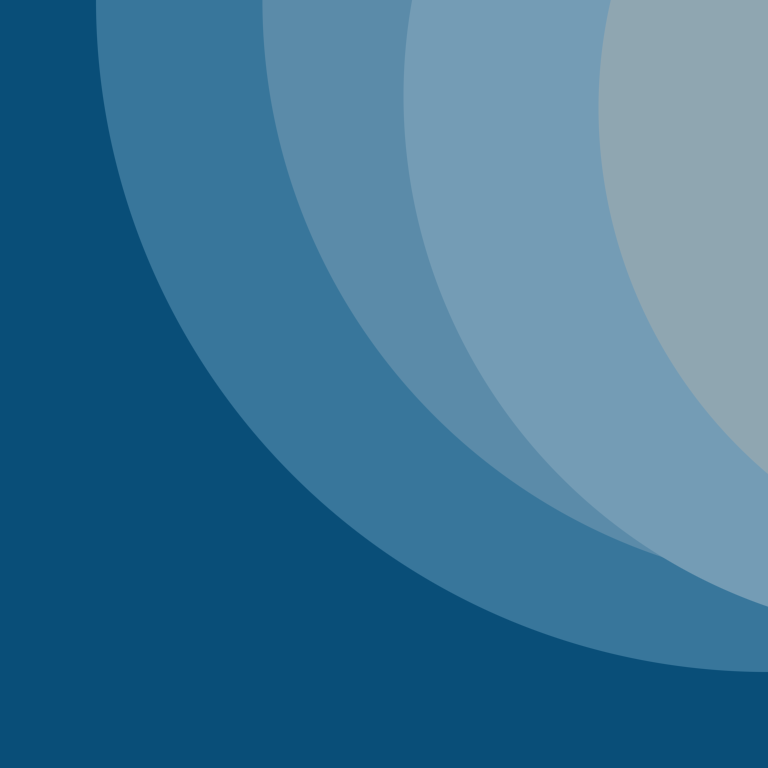
Reproduce this background procedurally as a Shadertoy shader.

```glsl
// Flat layered discs rising from the upper right corner over deep blue.
// Each disc is a circle distance function with a one-pixel smooth edge,
// painted from the largest and darkest to the smallest and palest.

const vec3 DEEP_BLUE  = vec3(0.035, 0.306, 0.471);
const vec3 OCEAN_BLUE = vec3(0.220, 0.463, 0.608);
const vec3 SLATE_BLUE = vec3(0.357, 0.545, 0.663);
const vec3 PALE_BLUE  = vec3(0.455, 0.612, 0.710);
const vec3 MIST_GREY  = vec3(0.561, 0.651, 0.696);

// Signed distance to a circle, negative inside
float circleDistance(vec2 point, vec2 center, float radius) {
    return length(point - center) - radius;
}

// Paints a disc over the base colour, blending across one pixel
vec3 paintDisc(vec3 base, vec3 tint, vec2 point, vec2 center, float radius, float pixel) {
    float edge = circleDistance(point, center, radius);
    float coverage = 1.0 - smoothstep(-0.75 * pixel, 0.75 * pixel, edge);
    return mix(base, tint, coverage);
}

void mainImage(out vec4 fragColor, in vec2 fragCoord) {
    vec2 point = fragCoord / iResolution.xy;
    float pixel = 1.0 / min(iResolution.x, iResolution.y);

    // Discs from back to front
    vec3 color = DEEP_BLUE;
    color = paintDisc(color, OCEAN_BLUE, point, vec2(1.0, 1.0), 0.875, pixel);
    color = paintDisc(color, SLATE_BLUE, point, vec2(1.1055, 0.9987), 0.7638, pixel);
    color = paintDisc(color, PALE_BLUE, point, vec2(1.2285, 0.875), 0.7031, pixel);
    color = paintDisc(color, MIST_GREY, point, vec2(1.4043, 0.8594), 0.625, pixel);

    fragColor = vec4(color, 1.0);
}
```
